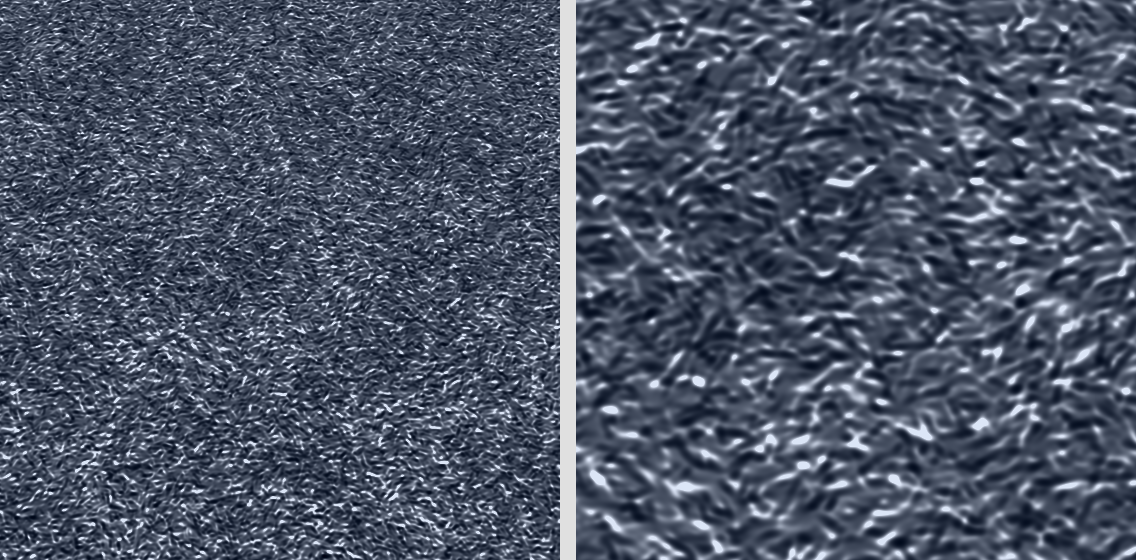
Left, the full canvas; right, a detail of the centre.
Give the GLSL for this texture, as a Shadertoy shader.

```glsl
// Dense blue-grey carpet of short matted fibres, seen at a slight tilt.

const vec3  TINT         = vec3(-0.036, 0.0, 0.070); // offset from green level
const float MID_LEVEL    = 0.288;   // median green level
const float SPREAD_NEAR  = 0.57;    // log contrast at the bottom
const float SPREAD_FAR   = 0.43;    // log contrast at the top
const float TILT         = 0.25;    // perspective strength
const float CELL         = 0.014;   // scatter cell size
const int   FIBRES       = 8;       // fibres per cell
const float FIBRE_LENGTH = 0.0052;  // Gaussian radius along a fibre
const float FIBRE_WIDTH  = 0.0022;  // Gaussian radius across a fibre
const float EDGE_SHADE   = 0.5;     // opposite tone along fibre edges
const float FIBRE_GAIN   = 1.9;     // brings the sum to unit deviation
const float MEAN_ANGLE   = 0.04;
const float CLUMP_LEAN   = 0.9;     // direction shared by a clump
const float STRAY_ANGLE  = 1.15;    // direction of single fibres
const float CLUMP_SCALE  = 22.0;
const float PATCH_SCALE  = 13.0;
const float PATCH_DEPTH  = 0.55;

float hash(vec2 p) {
    return fract(sin(dot(p, vec2(127.1, 311.7))) * 43758.5453);
}

vec4 hash4(vec2 p) {
    float phase = dot(p, vec2(269.5, 183.3));
    return fract(sin(phase + vec4(0.0, 1.7, 3.1, 4.9)) * 43758.5453);
}

float valueNoise(vec2 p) {
    vec2 i = floor(p);
    vec2 f = fract(p);
    f = f * f * (3.0 - 2.0 * f);
    float low  = mix(hash(i), hash(i + vec2(1.0, 0.0)), f.x);
    float high = mix(hash(i + vec2(0.0, 1.0)), hash(i + vec2(1.0)), f.x);
    return mix(low, high, f.y);
}

// Soft stroke with a core of one tone and edges of the other
float fibre(vec2 offset, float angle, float stretch) {
    float c = cos(angle);
    float s = sin(angle);
    float along  = dot(offset, vec2(c, s)) / (FIBRE_LENGTH * stretch);
    float across = dot(offset, vec2(-s, c)) / FIBRE_WIDTH;
    float core = 1.0 - EDGE_SHADE * across * across;
    return core * exp(-0.5 * (along * along + across * across));
}

// Sum of light and dark fibres scattered over the neighbouring cells
float fibreMat(vec2 p) {
    vec2 home = floor(p / CELL);
    float sum = 0.0;
    for (int y = -1; y <= 1; y++) {
        for (int x = -1; x <= 1; x++) {
            vec2 cell = home + vec2(x, y);
            float clump = valueNoise((cell + 0.5) * CELL * CLUMP_SCALE + 41.0);
            float lean = MEAN_ANGLE + CLUMP_LEAN * (clump - 0.5);
            for (int i = 0; i < FIBRES; i++) {
                vec2 seed = cell + float(i) * vec2(0.173, 0.319);
                vec4 rnd = hash4(seed);
                float stray = 2.0 * rnd.z - 1.0;
                float angle = lean + STRAY_ANGLE * stray * abs(stray);
                float tone = 2.0 * hash(seed + 7.3) - 1.0;
                vec2 center = (cell + rnd.xy) * CELL;
                sum += tone * fibre(p - center, angle, mix(0.5, 1.1, rnd.w));
            }
        }
    }
    return sum * FIBRE_GAIN;
}

void mainImage(out vec4 fragColor, in vec2 fragCoord) {
    vec2 uv = fragCoord / iResolution.y;
    float height = uv.y;

    // Tilted ground: fibres shrink towards the top
    vec2 ground = (uv - 0.5) / (1.0 - TILT * (height - 0.5));

    // Fibres with faint broad patches
    float relief = fibreMat(ground);
    relief += PATCH_DEPTH * (valueNoise(ground * PATCH_SCALE + 19.0) - 0.5);

    // Skewed tones: many dark hollows, few bright glints
    float level = MID_LEVEL * exp(mix(SPREAD_NEAR, SPREAD_FAR, height) * relief);
    level = min(level, 0.9);
    fragColor = vec4(clamp(level + TINT, 0.0, 1.0), 1.0);
}
```
